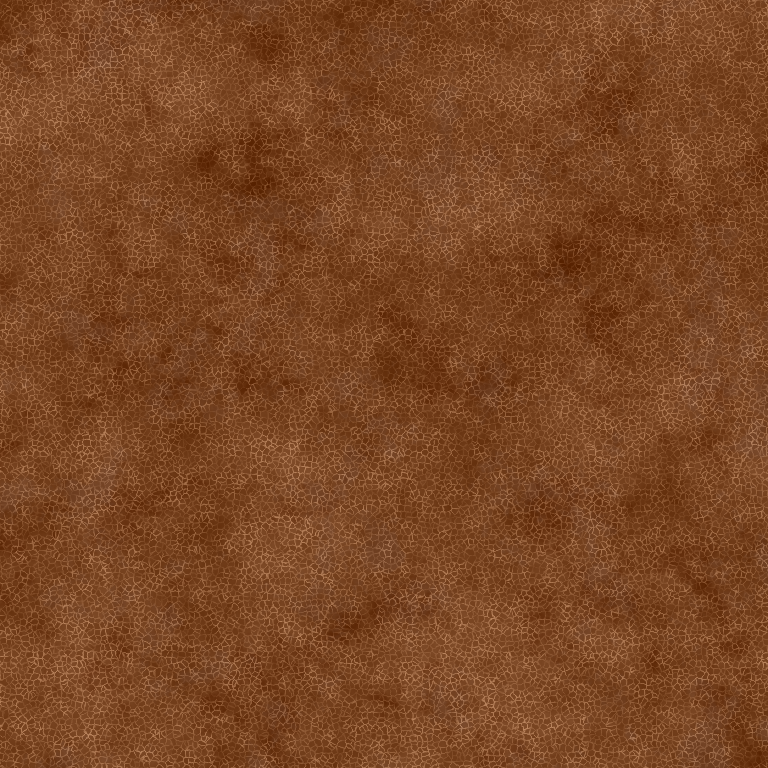
This texture is drawn by a Shadertoy shader. Its source:

```glsl
vec2 hash2(vec2 p) {
    uvec2 q = uvec2(ivec2(p) + 4096) * uvec2(1597334673u, 3812015801u);
    uint n = (q.x ^ q.y) * 1597334673u;
    n = (n ^ (n >> 15)) * 2246822519u;
    n ^= n >> 13;
    return vec2(n & 65535u, n >> 16) / 65535.0;
}

float valueNoise(vec2 p) {
    vec2 i = floor(p), f = fract(p);
    f = f * f * (3.0 - 2.0 * f);
    return mix(mix(hash2(i).x, hash2(i + vec2(1, 0)).x, f.x),
               mix(hash2(i + vec2(0, 1)).x, hash2(i + vec2(1, 1)).x, f.x), f.y);
}

float fbm(vec2 p) {
    float sum = 0.0, amplitude = 0.5, total = 0.0;
    for (int k = 0; k < 6; k++) {
        sum += amplitude * valueNoise(p);
        total += amplitude;
        amplitude *= 0.72;
        p = mat2(1.6, 1.2, -1.2, 1.6) * p + 17.3;
    }
    return sum / total;
}

vec2 cellPoint(vec2 cell) {
    return cell + hash2(cell);
}

// x: distance to the nearest cell border, y: random value of the cell
vec2 crackle(vec2 p) {
    vec2 home = floor(p), nearCell = home, nearest = vec2(0);
    float best = 9.0;
    for (int y = -1; y <= 1; y++)
    for (int x = -1; x <= 1; x++) {
        vec2 cell = home + vec2(x, y);
        vec2 offset = cellPoint(cell) - p;
        float d = dot(offset, offset);
        if (d < best) { best = d; nearest = offset; nearCell = cell; }
    }
    float border = 9.0;
    for (int y = -2; y <= 2; y++)
    for (int x = -2; x <= 2; x++) {
        vec2 offset = cellPoint(nearCell + vec2(x, y)) - p;
        vec2 gap = offset - nearest;
        if (dot(gap, gap) > 0.0001)
            border = min(border, dot(0.5 * (nearest + offset), normalize(gap)));
    }
    return vec2(border, hash2(nearCell + 731.0).x);
}

void mainImage(out vec4 fragColor, in vec2 fragCoord) {
    float side = min(iResolution.x, iResolution.y);
    vec2 uv = fragCoord / side;

    // Cloudy tanned hide with small darker stains
    float clouds = fbm(uv * 8.0);
    float stains = smoothstep(0.52, 0.72, fbm(uv * 14.0 + 40.0));
    vec3 color = vec3(0.442, 0.237, 0.100) + 0.20 * (clouds - 0.5);
    color -= vec3(0.05, 0.055, 0.05) * stains;

    // Faint grey bloom
    float bloom = smoothstep(0.53, 0.72, fbm(uv * 14.0 + 90.0));
    color = mix(color, vec3(0.45, 0.29, 0.21), 0.35 * bloom);

    // Fine pale cracks between small grains
    float grains = 138.0;
    vec2 warp = vec2(valueNoise(uv * 320.0), valueNoise(uv * 320.0 + 50.0)) - 0.5;
    vec2 cell = crackle(uv * grains + 0.35 * warp);
    color += 0.03 * (cell.y - 0.5);
    float pixel = grains / side;
    float halfWidth = 0.067;
    float crack = clamp((halfWidth + 0.5 * pixel - cell.x) / pixel, 0.0, min(1.0, 2.0 * halfWidth / pixel));
    float strength = mix(0.06, 0.32, valueNoise(uv * 95.0 + 20.0)) + 0.15 * (clouds - 0.5);
    color += vec3(1.0, 0.98, 0.92) * strength * crack;

    fragColor = vec4(clamp(color, 0.0, 1.0), 1.0);
}
```
